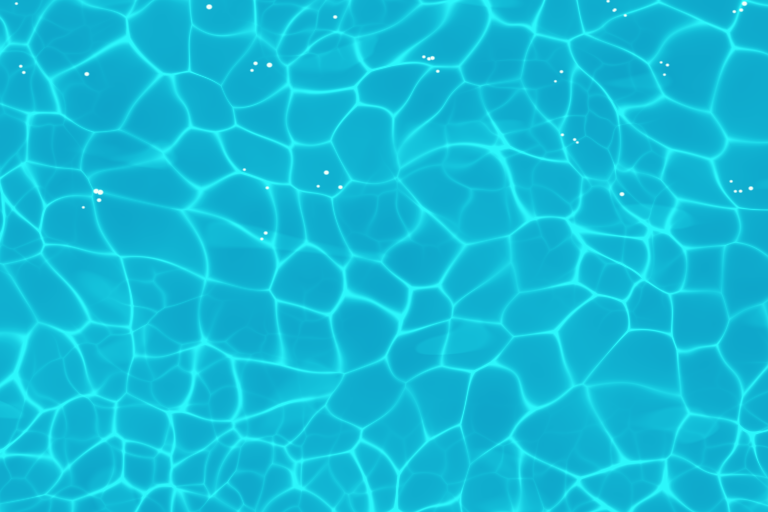
Give the GLSL for this texture, as a WebGL 1 fragment shader.

```glsl
precision highp float;
uniform vec2 u_resolution;

const vec3 DEEP_WATER = vec3(0.052, 0.635, 0.782);
const vec3 CLEAR_WATER = vec3(0.075, 0.755, 0.855);
const vec3 BRIGHT_LIGHT = vec3(0.17, 0.965, 0.985);
const vec3 GLINT_WHITE = vec3(0.94, 1.0, 0.98);

vec2 hash2(vec2 p) {
  vec2 q = vec2(dot(p, vec2(127.1, 311.7)), dot(p, vec2(269.5, 183.3)));
  return fract(sin(q) * 43758.545);
}

mat2 rotation(float angle) {
  float c = cos(angle), s = sin(angle);
  return mat2(c, s, -s, c);
}

// Bends the plane with rotated sines of rising frequency
vec2 ripple(vec2 p, float amount, float seed) {
  float frequency = 0.8;
  for (int i = 0; i < 5; i++) {
    vec2 q = rotation(float(i) * 1.3 + seed) * p * frequency;
    p += amount * sin(q.yx + seed * vec2(2.3, 4.1)) / frequency;
    frequency *= 1.75;
  }
  return p;
}

// Smooth patches, roughly 0 to 1
float patches(vec2 p, float seed) {
  p = ripple(p, 0.4, seed);
  float sum = sin(p.x + seed) * sin(p.y * 1.1 - seed);
  p = rotation(1.0) * p * 2.1;
  sum += 0.5 * sin(p.x - seed) * sin(p.y + 2.0);
  return clamp(0.5 + 0.5 * sum, 0.0, 1.0);
}

// Distances to the three nearest cell sites, in rising order
vec3 nearestSites(vec2 p, float seed) {
  vec2 cell = floor(p);
  vec3 d = vec3(9.0);
  for (int y = -1; y <= 1; y++) {
    for (int x = -1; x <= 1; x++) {
      vec2 id = cell + vec2(float(x), float(y));
      vec2 site = id + 0.5 + 0.86 * (hash2(id + seed) - 0.5);
      float r = distance(p, site);
      if (r < d.x) d = vec3(r, d.xy);
      else if (r < d.y) d = vec3(d.x, r, d.y);
      else d.z = min(d.z, r);
    }
  }
  return d;
}

// Web of focused light: thin lines, soft halo and brighter knots
float caustics(vec2 p, float width, float seed) {
  float strength = 0.3 + 0.7 * patches(p * 1.5, seed + 2.0);
  vec3 d = nearestSites(ripple(p, 0.24, seed), seed);
  float edge = d.y - d.x;
  float corner = d.z - d.x;
  float lineWidth = width * (0.65 + 0.7 * patches(p * 0.9, seed + 5.0));
  float line = exp(-pow(edge / lineWidth, 1.5));
  float halo = exp(-edge * 6.0);
  float knot = exp(-corner * 9.0);
  return 0.66 * strength * line + 0.2 * halo + 0.42 * strength * knot;
}

// Small clusters of round sun glints
float glints(vec2 p, float size, float chance, float pixel) {
  vec2 cell = floor(p / size);
  vec2 local = p - cell * size;
  vec2 pick = hash2(cell + 41.0);
  vec2 center = size * (0.35 + 0.3 * hash2(cell + 7.0));
  float light = 0.0;
  for (int i = 0; i < 4; i++) {
    float n = float(i);
    vec2 h = hash2(cell * 3.7 + n * 17.3);
    vec2 offset = (h - 0.5) * size * vec2(0.5, 0.42);
    float radius = mix(0.0022, 0.0062, h.x * h.y);
    float r = length((local - center - offset) * vec2(0.85, 1.0));
    float dot1 = 1.0 - smoothstep(radius - pixel, radius + pixel, r);
    light = max(light, dot1 * step(n, pick.y * 4.0));
  }
  return light * step(pick.x, chance);
}

vec3 waterColor(float light) {
  vec3 color = mix(DEEP_WATER, CLEAR_WATER, clamp(light / 0.37, 0.0, 1.0));
  return mix(color, BRIGHT_LIGHT, smoothstep(0.3, 1.0, light));
}

void main() {
  vec2 uv = gl_FragCoord.xy / u_resolution.y;
  float pixel = 1.0 / u_resolution.y;
  vec2 p = uv * vec2(8.4, 9.2);

  // Broad shading and two webs, the finer one stronger near the bottom
  float shade = 0.02 + 0.13 * patches(p * 0.7, 1.0) + 0.05 * patches(p * 2.6, 6.0);
  float web = caustics(p, 0.075, 3.0);
  float fineMask = 0.36 * smoothstep(0.45, 0.95, patches(p * 0.6, 9.0));
  fineMask += 0.28 * (1.0 - smoothstep(0.03, 0.25, uv.y));
  float fineWeb = caustics(p * 1.6 + 20.0, 0.1, 8.0);

  // Scattered flat flushes of light
  float flush = smoothstep(0.86, 1.0, patches(p * vec2(1.1, 1.9), 12.0));
  float light = shade + web + fineMask * fineWeb + 0.16 * flush;
  vec3 color = waterColor(light);

  float chance = 0.38 * smoothstep(0.38, 0.8, uv.y);
  float glint = glints(uv, 0.115, chance, pixel);
  gl_FragColor = vec4(mix(color, GLINT_WHITE, glint), 1.0);
}
```
